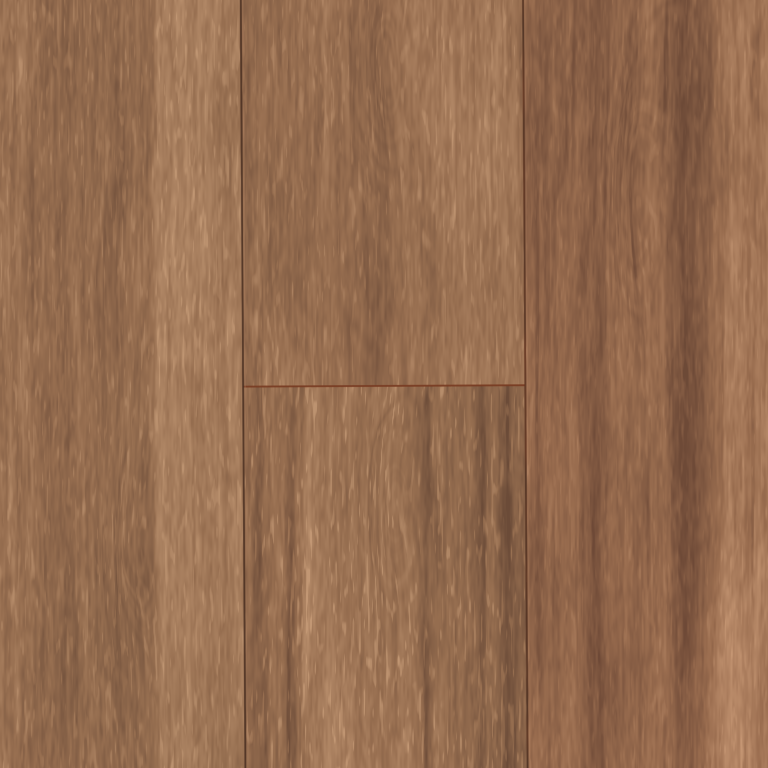
Give the GLSL for this texture, as a Shadertoy shader.

```glsl
// Four wide brown timber planks with fine stretched grain, pale pores and thin reddish seams.

const vec3 DARK_WOOD  = vec3(0.42, 0.295, 0.22);
const vec3 MID_WOOD   = vec3(0.59, 0.432, 0.313);
const vec3 LIGHT_WOOD = vec3(0.76, 0.595, 0.455);
const vec3 RED_TINT   = vec3(0.020, -0.013, -0.009);
const vec3 GROOVE     = vec3(0.29, 0.185, 0.13);
const vec3 RED_EDGE   = vec3(0.47, 0.23, 0.13);
const vec3 BEVEL      = vec3(0.74, 0.54, 0.41);

const float FIRST_SEAM   = 0.3165;  // left vertical seam at mid height
const float PLANK_WIDTH  = 0.3675;
const float SEAM_TILT    = 0.006;
const float BUTT_JOINT   = 0.4975;  // height of the joint in the middle column
const float SEAM_HALF    = 0.0009;
const float FIBRE_AMOUNT = 0.50;
const float FIGURE_AMOUNT = 0.17;
const float CLOUD_AMOUNT = 0.36;
const float BAND_AMOUNT  = 1.3;

// Per plank: left, middle top, right, middle bottom
const vec2 KNOT[4]    = vec2[4](vec2(0.177, 0.29), vec2(0.505, 0.92), vec2(0.825, 0.75), vec2(0.512, 0.34));
const float TONE[4]   = float[4](0.49, 0.54, 0.46, 0.51);
const float STREAK[4] = float[4](0.16, 0.16, 0.28, 0.32);
const float PORES[4]  = float[4](0.18, 0.17, 0.11, 0.28);
const float RED[4]    = float[4](0.0, 0.15, 0.5, 0.0);

float hash(vec2 p) {
    return fract(sin(dot(p, vec2(127.1, 311.7))) * 43758.5453);
}

float noise(vec2 p) {
    vec2 i = floor(p), f = fract(p);
    f = f * f * (3.0 - 2.0 * f);
    return mix(mix(hash(i), hash(i + vec2(1, 0)), f.x),
               mix(hash(i + vec2(0, 1)), hash(i + vec2(1, 1)), f.x), f.y);
}

float fbm(vec2 p) {
    float sum = 0.0, amp = 0.5;
    for (int i = 0; i < 4; i++) {
        sum += amp * noise(p);
        p = p * 2.03 + 17.3;
        amp *= 0.5;
    }
    return sum / 0.9375;
}

// One fibre: random values along y, shifted so that neighbours do not line up
float fibreColumn(float c, float y) {
    y += 40.0 * hash(vec2(c, 3.7));
    float i = floor(y);
    return mix(hash(vec2(c, i)), hash(vec2(c, i + 1.0)), smoothstep(0.0, 1.0, y - i));
}

float grain(vec2 p) {
    float c = floor(p.x);
    return mix(fibreColumn(c, p.y), fibreColumn(c + 1.0, p.y), smoothstep(0.0, 1.0, p.x - c));
}

float bump(float x, float centre, float width) {
    float d = (x - centre) / width;
    return exp(-d * d);
}

float line(float d, float halfWidth, float px) {
    return 1.0 - smoothstep(halfWidth - 0.5 * px, halfWidth + px, abs(d));
}

// Light and dark bands that run the length of each plank
float broadBands(int plank, float x) {
    if (plank == 0) return 0.17 * smoothstep(0.195, 0.215, x) - 0.05 * bump(x, 0.12, 0.06);
    if (plank == 1) return 0.08 * bump(x, 0.62, 0.07) - 0.06 * bump(x, 0.49, 0.04);
    if (plank == 2) return 0.16 * smoothstep(0.91, 0.95, x) - 0.17 * bump(x, 0.89, 0.022)
                         - 0.15 * bump(x, 0.70, 0.014) - 0.12 * bump(x, 0.775, 0.018);
    return 0.05 * bump(x, 0.46, 0.06) - 0.20 * bump(x, 0.38, 0.009) - 0.18 * bump(x, 0.335, 0.008)
         - 0.12 * bump(x, 0.555, 0.006) - 0.14 * bump(x, 0.625, 0.007) - 0.18 * bump(x, 0.66, 0.010);
}

vec3 wood(int plank, vec2 p) {
    vec2 seed = vec2(31.0, 13.0) * float(plank + 1);

    // Grain lines bend with a slow drift and part around one knot
    float drift = fbm(p * vec2(5.0, 1.5) + seed) - 0.5;
    vec2 k = (p - KNOT[plank]) / vec2(0.03, 0.12);
    float swell = exp(-dot(k, k));
    float x = p.x + 0.016 * drift;
    float contour = p.x * 14.0 + drift * 7.0 + swell * 2.2;

    float figure = fbm(vec2(contour * 2.2, p.y * 1.6) + seed) + 0.8 * grain(vec2(contour * 7.0, p.y * 4.0) + seed) - 0.9;
    float streak = fbm(vec2(x * 40.0, p.y * 0.8) + seed) - 0.5;
    float cloud  = fbm(p * vec2(4.0, 2.2) + seed.yx) - 0.5;
    float fibre  = 0.40 * grain(vec2(x * 400.0 + swell * 3.0, p.y * 60.0) + seed)
                 + 0.35 * grain(vec2(x * 290.0 + swell * 3.0, p.y * 14.0) + seed.yx)
                 + 0.25 * grain(vec2(x * 170.0 + swell * 2.0, p.y * 5.0) + seed) - 0.5;
    float pore   = smoothstep(0.66, 0.92, grain(vec2(x * 340.0 + swell * 5.0, p.y * 44.0) + seed.yx));
    float vein   = smoothstep(0.74, 0.95, grain(vec2(x * 130.0 + swell * 2.0, p.y * 2.5) + seed));

    float tone = TONE[plank] + BAND_AMOUNT * broadBands(plank, x) * (0.7 + 0.6 * noise(p * vec2(30.0, 4.0)))
               + FIGURE_AMOUNT * figure + STREAK[plank] * 1.3 * streak
               + CLOUD_AMOUNT * cloud + FIBRE_AMOUNT * fibre
               + PORES[plank] * (pore - 0.15) - 0.5 * STREAK[plank] * vein;
    tone = clamp(tone, 0.0, 1.0);

    vec3 col = tone < 0.5 ? mix(DARK_WOOD, MID_WOOD, tone * 2.0) : mix(MID_WOOD, LIGHT_WOOD, tone * 2.0 - 1.0);
    return col + RED_TINT * (RED[plank] + 0.4 * cloud);
}

void mainImage(out vec4 fragColor, in vec2 fragCoord) {
    vec2 p = fragCoord / iResolution.xy;
    float px = 1.0 / min(iResolution.x, iResolution.y);
    // Plank layout: three columns, the middle one split by a joint
    float u = p.x + SEAM_TILT * (p.y - 0.5);
    int column = int(clamp(floor((u - FIRST_SEAM) / PLANK_WIDTH) + 1.0, 0.0, 2.0));
    float joint = p.y - BUTT_JOINT - 0.005 * (p.x - 0.5);
    int plank = (column == 1 && joint < 0.0) ? 3 : column;
    vec3 col = wood(plank, p);
    if (column == 1) col = mix(col, RED_EDGE, 0.9 * line(joint, SEAM_HALF, px));
    // Long seams: dark groove with a worn, pale bevel
    for (int i = 0; i < 2; i++) {
        float d = u - FIRST_SEAM - float(i) * PLANK_WIDTH;
        float wear = noise(vec2(p.y * 24.0, float(i) * 9.0));
        col = mix(col, BEVEL, 0.4 * wear * line(d - 0.0026, 0.0006, px));
        col = mix(col, mix(GROOVE, RED_EDGE, 0.6 * wear * float(i)), 0.85 * line(d, SEAM_HALF, px));
    }
    fragColor = vec4(clamp(col, 0.0, 1.0), 1.0);
}
```
